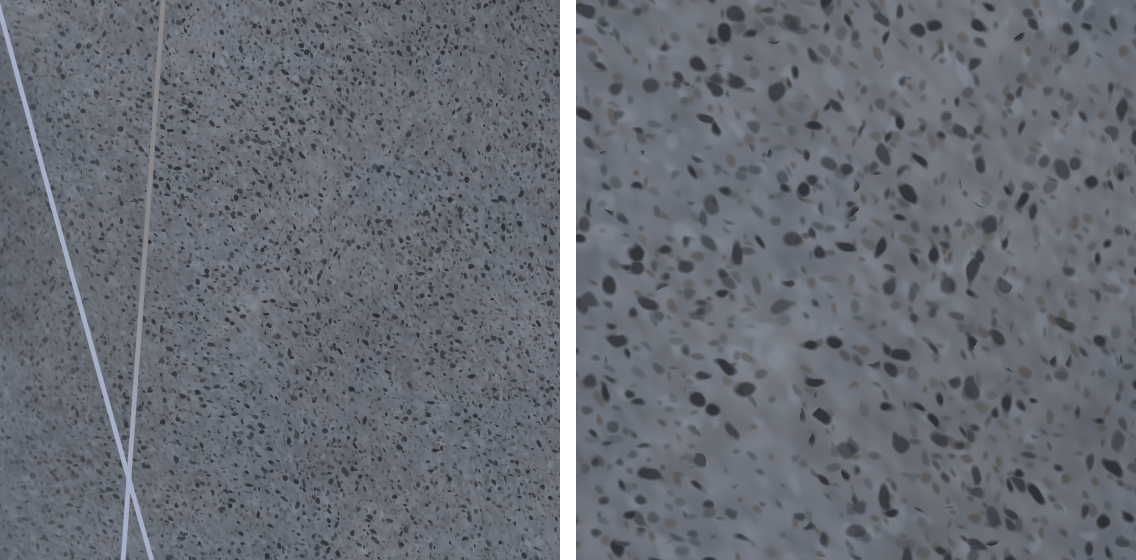
Left, the full canvas; right, a detail of the centre.
A Shadertoy shader for this texture:

```glsl
// Speckled blue-grey terrazzo slab crossed by two thin pale wires.

const vec3 STONE      = vec3(0.418, 0.439, 0.474);
const vec3 DARK_GRAIN = vec3(0.175, 0.188, 0.205);
const vec3 GREY_GRAIN = vec3(0.285, 0.303, 0.325);
const vec3 TAN_GRAIN  = vec3(0.340, 0.325, 0.310);
const vec3 PALE_GRAIN = vec3(0.490, 0.525, 0.570);
const vec3 BLUE_WIRE  = vec3(0.650, 0.690, 0.785);
const vec3 WARM_WIRE  = vec3(0.540, 0.535, 0.540);

float hash(vec2 p) {
    return fract(sin(dot(p, vec2(127.1, 311.7))) * 43758.5453);
}

float noise(vec2 p) {
    vec2 i = floor(p), f = fract(p);
    f = f * f * (3.0 - 2.0 * f);
    float low = mix(hash(i), hash(i + vec2(1, 0)), f.x);
    float high = mix(hash(i + vec2(0, 1)), hash(i + vec2(1, 1)), f.x);
    return mix(low, high, f.y);
}

float fbm(vec2 p) {
    float sum = 0.0, amp = 0.5;
    for (int i = 0; i < 4; i++) {
        sum += amp * noise(p);
        p = p * 2.03 + 17.3;
        amp *= 0.5;
    }
    return sum / 0.9375;
}

vec2 rotate(vec2 p, float a) {
    float c = cos(a), s = sin(a);
    return vec2(c * p.x + s * p.y, c * p.y - s * p.x);
}

// Scattered oval grains: x = coverage, y = random tone of the covering grain.
// Radii are in cells, softness in canvas units.
vec2 grains(vec2 uv, float cells, float seed, float share, vec2 radii, float angle, float soft) {
    vec2 p = uv * cells, home = floor(p), result = vec2(0.0);
    for (int y = -1; y <= 1; y++)
    for (int x = -1; x <= 1; x++) {
        vec2 id = home + vec2(x, y);
        vec2 key = id + seed;
        vec2 centre = id + vec2(hash(key), hash(key + 41.3));
        float size = hash(key + 7.7);
        float radius = mix(radii.x, radii.y, size * size);
        float turn = angle + (hash(key + 23.1) - 0.5) * 1.8;
        float stretch = mix(1.0, 1.55, hash(key + 59.9));
        vec2 d = rotate(p - centre, turn) * vec2(1.0 / stretch, stretch);
        float edge = soft * cells;
        float cover = 1.0 - smoothstep(-edge, edge, length(d) - radius);
        cover *= step(hash(key + 83.9), share);
        if (cover > result.x) result = vec2(cover, hash(key + 67.3));
    }
    return result;
}

// Antialiased wire whose horizontal position is a quadratic in height.
float wire(vec2 uv, vec3 curve, float halfWidth, float soft) {
    float x = curve.x + uv.y * (curve.y + uv.y * curve.z);
    float slope = curve.y + 2.0 * curve.z * uv.y;
    float d = abs(uv.x - x) / sqrt(1.0 + slope * slope);
    return 1.0 - smoothstep(halfWidth - soft, halfWidth + soft, d);
}

// Broad uneven light over the slab.
float lighting(vec2 uv) {
    float light = 1.0 + 0.16 * (fbm(uv * 5.0 + 3.0) - 0.5);
    light += 0.05 * exp(-9.0 * dot(uv - vec2(0.16, 0.87), uv - vec2(0.16, 0.87)));
    light -= 0.07 * smoothstep(0.4, 1.0, uv.x) * smoothstep(0.3, 1.0, uv.y);
    light -= 0.12 * smoothstep(0.14, 0.0, uv.x) * smoothstep(0.35, 0.2, abs(uv.y - 0.65));
    return light;
}

vec3 slab(vec2 uv) {
    float focus = smoothstep(-0.05, 0.45, uv.x + 0.15 * uv.y);
    float soft = mix(0.0026, 0.0015, focus);
    float strength = mix(0.45, 1.0, focus);
    float flat_ = smoothstep(0.4, 0.0, uv.y) * smoothstep(0.6, 0.0, uv.x);
    float angle = mix(-1.0, -0.15, flat_) + 1.2 * (noise(uv * 5.0) - 0.5);
    float cluster = fbm(uv * 16.0 + 31.0);
    vec2 bent = uv + 0.0025 * (vec2(noise(uv * 160.0), noise(uv * 160.0 + 71.0)) - 0.5);

    // Fine mottling of the ground
    vec2 along = rotate(uv, angle * 0.1 - 0.9);
    float mottle = 0.14 * (noise(along * vec2(95.0, 170.0)) - 0.5)
                 + 0.10 * (noise(uv * 55.0 + 9.0) - 0.5);
    vec3 col = STONE * (1.0 + mottle);
    float warmth = fbm(uv * 9.0 + 50.0) - 0.5 + 0.15 * (uv.x + uv.y - 1.0);
    col *= 1.0 + warmth * vec3(0.05, 0.0, -0.06);

    // Pale, grey, tan and dark grains
    vec2 pale = grains(bent, 62.0, 11.0, 0.34, vec2(0.15, 0.42), angle, soft * 1.6);
    col = mix(col, PALE_GRAIN, pale.x * mix(0.25, 0.75, pale.y));
    vec2 grey = grains(bent, 115.0, 29.0, 0.25 + 0.65 * cluster, vec2(0.18, 0.42), angle, soft);
    vec3 greyTone = mix(GREY_GRAIN, TAN_GRAIN, step(0.68, grey.y));
    col = mix(col, greyTone, grey.x * strength * mix(0.4, 0.9, fract(grey.y * 5.0)));
    vec2 dark = grains(bent, 76.0, 47.0, 0.05 + 0.8 * cluster, vec2(0.16, 0.40), angle, soft);
    col = mix(col, DARK_GRAIN, dark.x * strength * mix(0.55, 1.0, dark.y));
    return col * lighting(uv);
}

void mainImage(out vec4 fragColor, in vec2 fragCoord) {
    vec2 uv = fragCoord / iResolution.xy;
    vec3 col = slab(uv);
    float soft = max(0.0014, 0.8 / iResolution.y);
    vec3 steepTone = mix(BLUE_WIRE, WARM_WIRE, smoothstep(0.05, 0.65, uv.y));
    col = mix(col, steepTone, wire(uv, vec3(0.220, 0.0695, 0.002), 0.0043, soft));
    col = mix(col, BLUE_WIRE, wire(uv, vec3(0.271, -0.284, 0.0076), 0.0043, soft));
    fragColor = vec4(col, 1.0);
}
```
